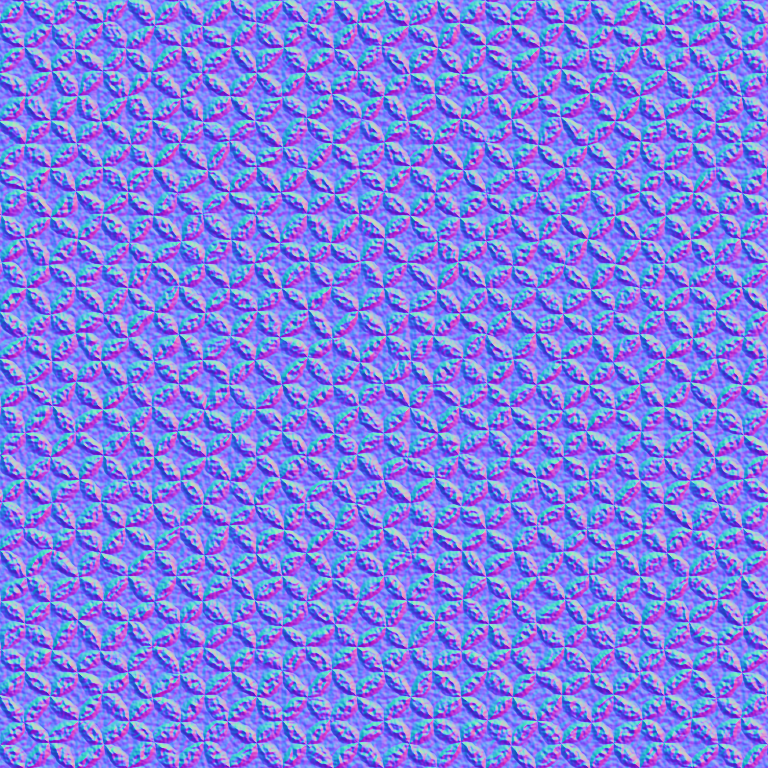
This texture map is drawn by a Shadertoy shader. Its source:

```glsl
const vec2 REPEATS = vec2(15.0, 16.0);   // lattice periods across and down
const float CIRCLE_RADIUS = 0.70711;     // circles pass through the cell corners
const float PETAL_HEIGHT = 0.0066;
const float SAMPLE_STEP = 0.0009;

vec2 hashGradient(vec2 cell, float seed) {
    vec3 p = fract(vec3(cell.xyx + seed) * vec3(0.1031, 0.1030, 0.0973));
    p += dot(p, p.yzx + 33.33);
    float angle = 6.28318 * fract((p.x + p.y) * p.z);
    return vec2(cos(angle), sin(angle));
}

float cornerWeight(vec2 cell, vec2 corner, vec2 local, float period, float seed) {
    return dot(hashGradient(mod(cell + corner, period), seed), local - corner);
}

// Tileable gradient noise, roughly -0.7 to 0.7
float gradientNoise(vec2 uv, float period, float seed) {
    vec2 p = uv * period;
    vec2 cell = floor(p);
    vec2 f = p - cell;
    vec2 u = f * f * f * (f * (f * 6.0 - 15.0) + 10.0);
    float low = mix(cornerWeight(cell, vec2(0, 0), f, period, seed),
                    cornerWeight(cell, vec2(1, 0), f, period, seed), u.x);
    float high = mix(cornerWeight(cell, vec2(0, 1), f, period, seed),
                     cornerWeight(cell, vec2(1, 1), f, period, seed), u.x);
    return mix(low, high, u.y);
}

// Signed distance to the lenses where neighbouring circles overlap
float petalDistance(vec2 uv, vec2 repeats) {
    vec2 p = uv * repeats;
    vec2 diagonal = vec2(p.x + p.y, p.x - p.y) + 0.5;
    vec2 a = abs(fract(diagonal) - 0.5);
    vec2 toNeighbour = vec2(min(a.x, a.y), 1.0 - max(a.x, a.y));
    return length(toNeighbour) - CIRCLE_RADIUS;
}

float surfaceHeight(vec2 uv) {
    // Hand-made wobble of the lattice
    vec2 wobble = vec2(gradientNoise(uv, 24.0, 3.0), gradientNoise(uv, 24.0, 17.0));
    float grain = gradientNoise(uv, 130.0, 31.0);
    float fineGrain = gradientNoise(uv, 211.0, 53.0);
    float wear = gradientNoise(uv, 37.0, 71.0);

    // Raised petals with ragged rims
    float d = petalDistance(uv + 0.008 * wobble, REPEATS);
    d += 0.07 * grain + 0.07 * wear;
    float petal = 1.0 - smoothstep(-0.11, 0.075, d);

    // Pebbled petals over a gently pitted ground
    float relief = petal * PETAL_HEIGHT * (1.0 + 0.5 * wear);
    float roughness = mix(0.0023, 0.0068, petal);
    return relief + roughness * (grain + 0.4 * fineGrain);
}

vec3 surfaceNormal(vec2 uv, float e) {
    vec2 slope = vec2(
        surfaceHeight(uv + vec2(e, 0.0)) - surfaceHeight(uv - vec2(e, 0.0)),
        surfaceHeight(uv + vec2(0.0, e)) - surfaceHeight(uv - vec2(0.0, e))) / (2.0 * e);
    return normalize(vec3(-slope, 1.0));
}

void mainImage(out vec4 fragColor, in vec2 fragCoord) {
    vec2 uv = fragCoord / iResolution.xy;
    vec3 normal = surfaceNormal(uv, SAMPLE_STEP);
    fragColor = vec4(normal * 0.5 + 0.5, 1.0);
}
```
